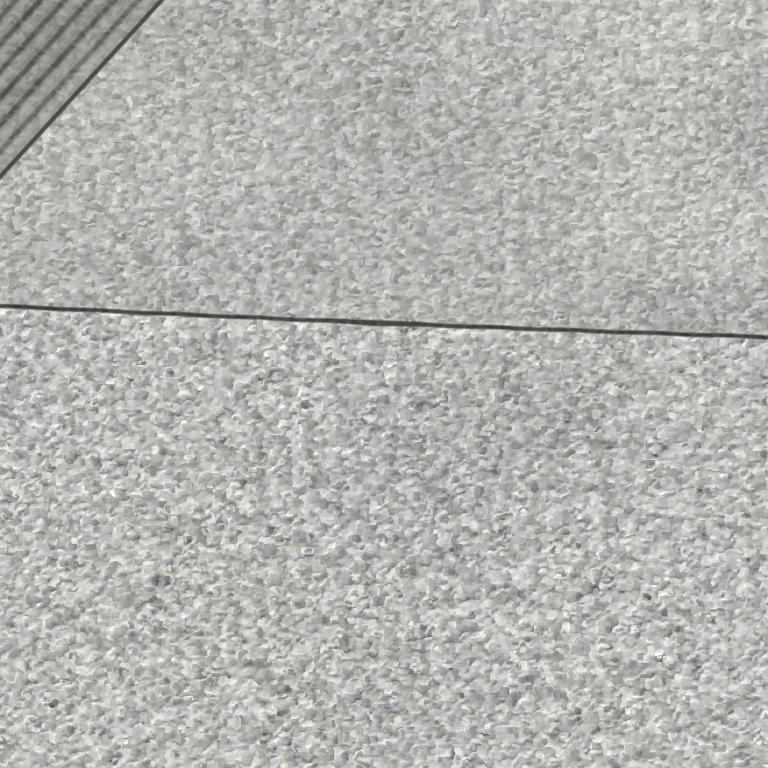
A three.js fragment shader for this texture:

```glsl
// Pale granite paving: two speckled slabs split by a thin dark seam, with a
// ribbed metal strip across the upper left corner. The grain is blended
// cellular noise, warped and lit from one side, tinted by soft stains.
varying vec2 vUv;

vec2 hash2(vec2 cell) {
  vec2 h = vec2(dot(cell, vec2(127.1, 311.7)), dot(cell, vec2(269.5, 183.3)));
  return fract(sin(h) * 43758.5453);
}

// Cellular noise: two random values per cell, blended by a weight that
// reaches zero before the searched cells end
vec2 grain(vec2 p) {
  vec2 base = floor(p);
  vec2 total = vec2(0.0);
  float weights = 0.0;
  for (int j = -1; j <= 1; j++) {
    for (int i = -1; i <= 1; i++) {
      vec2 cell = base + vec2(float(i), float(j));
      vec2 toSeed = cell + 0.15 + 0.7 * hash2(cell) - p;
      float w = pow(max(1.0 - dot(toSeed, toSeed) / 1.32, 0.0001), 7.0);
      total += w * hash2(cell + 57.0);
      weights += w;
    }
  }
  return total / weights;
}

// Soft round stain
float stain(vec2 p, vec2 center, vec2 radius) {
  vec2 q = (p - center) / radius;
  return exp(-dot(q, q));
}

// Broad cloudiness from layered sines
float clouds(vec2 p) {
  float sum = 0.0;
  float amp = 0.5;
  for (int i = 0; i < 4; i++) {
    p = mat2(0.8, 0.6, -0.6, 0.8) * p * 1.7 + 1.3;
    sum += amp * sin(p.x + 1.4 * sin(p.y)) * cos(p.y * 0.8);
    amp *= 0.6;
  }
  return sum;
}

void main() {
  vec2 p = vUv;

  // Seam height, sagging slightly
  float seamY = 0.6015 - 0.0405 * p.x - 0.002 * sin(3.14159 * p.x)
    + 0.0004 * sin(p.x * 61.0);
  float above = p.y - seamY;
  float lower = 1.0 - smoothstep(-0.002, 0.002, above);

  // Speckle: coarse grains bend finer curls, shaded on their lower right side
  vec2 coarse = grain(p * vec2(108.0, 130.0));
  vec2 curl = p * vec2(140.0, 176.0) + 1.2 * coarse;
  vec2 fine = grain(curl);
  float relief = fine.x - grain(curl + vec2(0.35, -0.5)).x;
  float speckle = 0.16 * (coarse.x - 0.5) + 0.17 * (fine.x - 0.5) + 0.12 * relief;
  float tone = 0.726 + speckle * mix(0.90, 1.12, lower);

  // Stains and worn pale areas
  float cloud = clouds(p * 5.0);
  float upperStain = 0.040 * stain(p, vec2(0.53, 0.84), vec2(0.18, 0.12))
    + 0.065 * stain(p, vec2(1.0, 0.82), vec2(0.06, 0.07))
    + 0.060 * stain(p, vec2(0.90, 0.60), vec2(0.14, 0.035))
    + 0.025 * stain(p, vec2(0.25, 0.98), vec2(0.12, 0.08))
    + 0.025 * stain(p, vec2(0.35, 0.65), vec2(0.40, 0.07));
  float upperPale = 0.040 * stain(p, vec2(0.92, 0.72), vec2(0.18, 0.09))
    + 0.035 * stain(p, vec2(0.85, 0.95), vec2(0.16, 0.10))
    + 0.030 * stain(p, vec2(0.27, 0.79), vec2(0.14, 0.06));
  float lowerStain = 0.025 * stain(p, vec2(0.55, 0.38), vec2(0.20, 0.14))
    + 0.025 * stain(p, vec2(0.72, 0.45), vec2(0.18, 0.10))
    + 0.022 * stain(p, vec2(0.52, 0.08), vec2(0.10, 0.08));
  tone += mix(upperPale - upperStain - 0.004, 0.010 - lowerStain, lower);
  tone += 0.007 * cloud;

  // Sparse small dark flecks on the lower slab
  float fleck = smoothstep(0.80, 0.92, grain(p * 92.0 + 19.0).y);
  tone -= fleck * mix(0.02, 0.13, lower) * (0.3 + fine.y);

  // Cool violet in the stained parts, warm elsewhere
  float cool = 9.0 * mix(0.5 * upperStain, lowerStain, lower)
    + 0.25 * cloud + 0.9 * (coarse.y - 0.5) + 0.12 * lower;
  vec3 tint = mix(vec3(1.0, 1.0, 0.968), vec3(0.995, 0.986, 1.01),
    clamp(cool + 0.2, 0.0, 1.0));
  vec3 color = tone * tint;

  // Seam with a faint pale lip below it
  color += 0.03 * smoothstep(-0.018, -0.004, above) * lower;
  float halfWidth = 0.0024 + 0.0010 * stain(p, vec2(0.49, 0.58), vec2(0.05));
  float seam = 1.0 - smoothstep(halfWidth - 0.0015, halfWidth + 0.002, abs(above));
  color = mix(color, vec3(0.20, 0.195, 0.185) + 0.10 * fine.y, 0.95 * seam);

  // Ribbed strip: depth runs from its edge into the corner
  float depth = dot(p - vec2(0.0, 0.768), vec2(-0.738, 0.675));
  float rib = fract(depth / 0.0235);
  float groove = 1.0 - smoothstep(0.05, 0.24, min(rib, 1.0 - rib));
  float ridge = smoothstep(0.3, 0.5, rib) * (1.0 - smoothstep(0.6, 0.85, rib));
  float metal = 0.545 - 0.18 * groove + 0.05 * ridge + 0.14 * (fine.x - 0.5);
  metal += 0.05 * (1.0 - smoothstep(0.02, 0.045, depth));
  float edgeLine = 1.0 - smoothstep(0.0015, 0.004, abs(depth - 0.001));
  color = mix(color, metal * vec3(1.0, 1.0, 0.975), smoothstep(-0.001, 0.001, depth));
  color = mix(color, vec3(0.27, 0.27, 0.26), 0.85 * edgeLine);

  gl_FragColor = vec4(clamp(color, 0.0, 1.0), 1.0);
}
```
